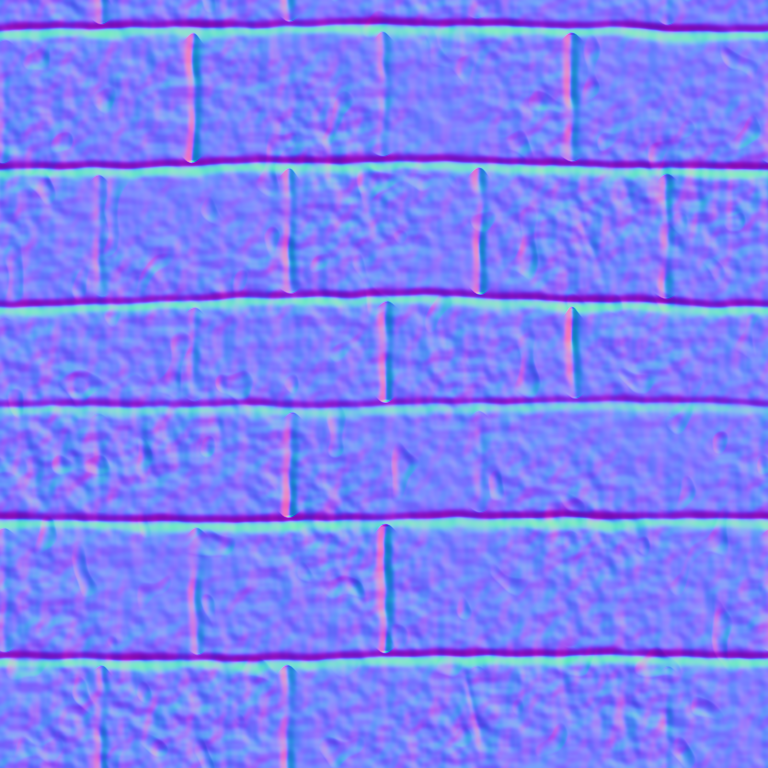
Reproduce this texture map procedurally as a Shadertoy shader.

```glsl
float hash(vec2 p) {
    return fract(sin(dot(p, vec2(127.1, 311.7))) * 43758.55);
}

vec2 gradientAt(vec2 cell, vec2 period) {
    float angle = 6.2832 * hash(mod(cell, period));
    return vec2(cos(angle), sin(angle));
}

// Gradient noise that wraps after a whole number of cells
float gradientNoise(vec2 p, vec2 period) {
    vec2 i = floor(p), f = fract(p);
    vec2 u = f * f * f * (f * (f * 6.0 - 15.0) + 10.0);
    vec2 e = vec2(1.0, 0.0);
    float a = dot(gradientAt(i, period), f);
    float b = dot(gradientAt(i + e.xy, period), f - e.xy);
    float c = dot(gradientAt(i + e.yx, period), f - e.yx);
    float d = dot(gradientAt(i + e.xx, period), f - e.xx);
    return mix(mix(a, b, u.x), mix(c, d, u.x), u.y);
}

float tiledNoise(vec2 p, vec2 cells) {
    return gradientNoise(p * cells, cells);
}

float groove(float d, float width) {
    d /= width;
    return exp(-d * d);
}

// Height of each bed joint, from the top course down
const float bedHeight[6] = float[6](0.963, 0.784, 0.608, 0.472, 0.323, 0.143);

// Depth of the four upright joints in each course
const vec4 jointDepth[6] = vec4[6](
    vec4(0.25, 0.80, 0.50, 0.95), vec4(0.35, 0.65, 1.00, 0.65),
    vec4(0.05, 0.40, 0.95, 1.00), vec4(0.15, 0.85, 0.35, 0.05),
    vec4(0.30, 0.45, 1.00, 0.05), vec4(0.50, 0.80, 0.15, 0.25));

// Upper courses bow upwards, lower ones sway
float bedLine(int row, float x) {
    float seed = float(row) * 1.7 + 0.35, turn = 6.2832 * x;
    float sag = row < 3 ? -(0.003 + 0.002 * float(row)) * cos(turn) : -0.003 * sin(turn);
    return bedHeight[row] + sag
        + 0.004 * gradientNoise(vec2(x * 8.0, seed), vec2(8.0))
        + 0.003 * gradientNoise(vec2(x * 21.0, seed), vec2(21.0));
}

float mortarDepth(vec2 p) {
    float bedDepth = 0.0, uprightDepth = 0.0;
    float bed = bedLine(0, p.x);
    float wear = tiledNoise(p, vec2(14.0));
    float ragged = tiledNoise(p, vec2(25.0));
    for (int row = 0; row < 6; row++) {
        float nextBed = bedLine((row + 1) % 6, p.x);

        // Bed joint: sharp upper lip, softer and more worn lower lip
        float d = p.y - bed;
        d -= round(d);
        float lip = d > 0.0 ? 0.0062 : 0.0085 + 0.004 * wear;
        bedDepth += 0.0125 * (row == 3 ? 0.65 : 1.0) * (1.0 + 0.5 * wear) * groove(d, lip);

        // Upright joints, shifted by half a brick in every other course
        float below = fract(bed - p.y);
        float course = fract(bed - nextBed);
        float inside = smoothstep(0.0, 0.008, below) * smoothstep(0.0, 0.008, course - below);
        float shift = 0.5 * float(row % 2);
        float k = round(p.x * 4.0 - shift);
        int column = int(mod(k, 4.0));
        float jitter = 0.008 - 0.004 * (float(column) + shift) + 0.006 * (hash(vec2(column, row)) - 0.5);
        float dx = p.x - (k + shift) / 4.0 - jitter + 0.004 * wear + 0.003 * ragged;
        uprightDepth += 0.0088 * inside * jointDepth[row][column]
            * max(0.0, 1.0 + wear + 1.1 * ragged) * groove(dx, 0.0068);
        bed = nextBed;
    }
    return max(bedDepth, uprightDepth);
}

float surfaceHeight(vec2 p) {
    // Grain, rougher in some places than in others
    float patchiness = tiledNoise(p, vec2(6.0));
    float grain = 0.0046 * tiledNoise(p, vec2(33.0)) + 0.0023 * tiledNoise(p, vec2(67.0));
    float height = grain * (1.0 + 0.9 * patchiness);

    // Chips and faint upright cracks
    height -= 0.005 * smoothstep(0.3, 0.6, tiledNoise(p, vec2(24.0, 19.0)));
    float crack = groove(tiledNoise(p, vec2(11.0, 4.0)), 0.08);
    height -= 0.0026 * crack * smoothstep(0.1, 0.35, patchiness);

    return height - mortarDepth(p);
}

void mainImage(out vec4 fragColor, in vec2 fragCoord) {
    vec2 uv = fragCoord / iResolution.xy;
    vec2 e = vec2(0.0014, 0.0);
    vec2 slope = vec2(surfaceHeight(uv + e.xy) - surfaceHeight(uv - e.xy),
                      surfaceHeight(uv + e.yx) - surfaceHeight(uv - e.yx)) / (2.0 * e.x);

    // Encode the surface normal as colour
    vec3 normal = normalize(vec3(-slope - vec2(0.02, 0.0), 1.0));
    fragColor = vec4(0.5 + 0.5 * normal, 1.0);
}
```
